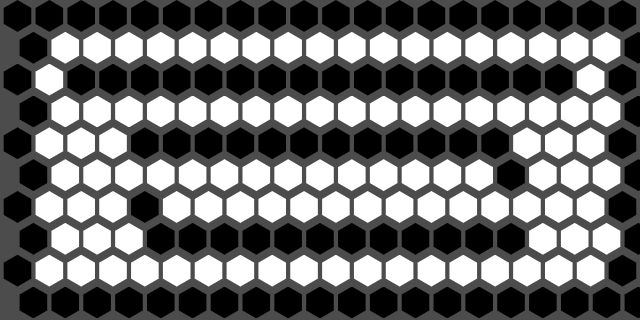
Give the GLSL for this pattern, as a WebGL 1 fragment shader.

```glsl
precision highp float;

uniform vec2 u_resolution;

// Lengths are fractions of the canvas height
const float PITCH = 0.0995;
const float APOTHEM = 0.0431;
const float FIRST_X = 0.0547;
const float ROWS = 10.0;
const float COLUMNS = 20.0;

const vec3 GROUT = vec3(0.30);
const vec3 DARK_TILE = vec3(0.0);
const vec3 LIGHT_TILE = vec3(1.0);

// Signed distance to a hexagon with a corner at the top
float hexagon(vec2 p, float apothem) {
  p = abs(p);
  return max(p.x, dot(p, vec2(0.5, 0.8660254))) - apothem;
}

// 1 when the cell lies in the inclusive range of columns and rows
float block(vec2 cell, vec2 first, vec2 last) {
  vec2 inside = step(first - 0.5, cell) * step(cell, last + 0.5);
  return inside.x * inside.y;
}

// 1 for a light tile, 0 for a dark one
float tileTone(vec2 cell) {
  float panel = block(cell, vec2(1.0), vec2(COLUMNS - 2.0, ROWS - 2.0));
  float bars = block(cell, vec2(2.0, 2.0), vec2(17.0, 2.0))
             + block(cell, vec2(4.0, 4.0), vec2(15.0, 4.0))
             + block(cell, vec2(4.0, 7.0), vec2(15.0, 7.0));
  float barEnds = block(cell, vec2(15.0, 5.0), vec2(15.0, 5.0))
                + block(cell, vec2(4.0, 6.0), vec2(4.0, 6.0));
  return panel * (1.0 - bars - barEnds);
}

void main() {
  float pixel = 1.0 / u_resolution.y;
  vec2 p = gl_FragCoord.xy * pixel;
  p.y = 1.0 - p.y;

  // Staggered grid, rows counted from the top
  float row = floor(p.y / PITCH);
  float rowX = FIRST_X + 0.5 * PITCH * mod(row, 2.0);
  float column = floor((p.x - rowX) / PITCH + 0.5);
  vec2 cell = vec2(column, row);
  vec2 center = vec2(rowX + column * PITCH, (row + 0.5) * PITCH);

  // Tiles over grout
  float coverage = clamp(0.5 - hexagon(p - center, APOTHEM) / pixel, 0.0, 1.0);
  coverage *= block(cell, vec2(0.0), vec2(COLUMNS - 1.0, ROWS - 1.0));
  vec3 tile = mix(DARK_TILE, LIGHT_TILE, tileTone(cell));
  gl_FragColor = vec4(mix(GROUT, tile, coverage), 1.0);
}
```
